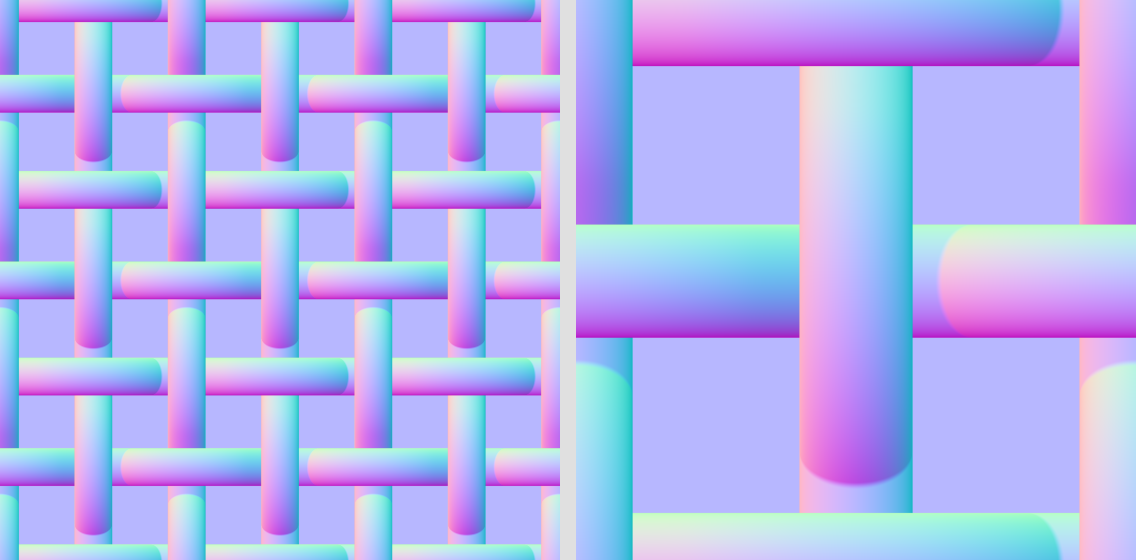
Left: the whole. Right: its middle third, enlarged.
Reproduce this texture map procedurally as a Shadertoy shader.

```glsl
// Normal map of an open basket weave: round strands arching over and under each other.
#define REPEATS 3.0      // weave periods across and down
#define RADIUS 0.101     // strand half width, in periods
#define ARC 0.344        // bend radius of an arching strand
#define SINK 0.125       // depth of the bend centre below the strand axis
#define CAP_SOFT 0.012   // softness of the arch's rounded end
#define OPEN_EASE 0.2    // flattening of the arch at its open end
#define ARCH_SHIFT 0.031 // arch centre offset along the strand
#define ROW_SHIFT 0.017  // vertical offset of the alternate rows
#define GAMMA 2.1        // display encoding of the normals

// Signed distance to the nearest whole number
float wrapCentered(float x) {
    return fract(x + 0.5) - 0.5;
}

// Normal as (across, along, up): a straight tube with a bent tube rising out of it
vec3 strandNormal(float across, float along, float capSide) {
    float side = clamp(across / RADIUS, -1.0, 1.0);
    float height = sqrt(1.0 - side * side);
    float ring = ARC + RADIUS * height;
    float slope = clamp(along / ring, -0.95, 0.95);

    // The capped end meets the straight tube; the open end only eases off
    float rise = sqrt(max(ring * ring - along * along, 0.0)) - SINK - RADIUS * height;
    float capped = smoothstep(-CAP_SOFT, CAP_SOFT, rise);
    float eased = 1.0 - OPEN_EASE * smoothstep(0.27, 0.40, abs(along));
    slope *= along * capSide > 0.0 ? capped : eased;

    return vec3(side, height * slope, height * sqrt(1.0 - slope * slope));
}

// Red grows to the left, green upward, blue toward the viewer
vec3 encodeNormal(vec3 n) {
    return pow(clamp(0.5 + 0.5 * vec3(-n.x, n.yz), 0.0, 1.0), vec3(1.0 / GAMMA));
}

float coverage(float across, float pixel) {
    return smoothstep(-pixel, pixel, RADIUS - abs(across));
}

void mainImage(out vec4 fragColor, in vec2 fragCoord) {
    vec2 cell = fract(fragCoord / iResolution.xy * REPEATS);
    vec2 pixel = 0.75 * REPEATS / iResolution.xy;

    // 1 for the strands through the cell middle, 0 for those on its border
    vec2 middle = step(abs(cell - 0.5), vec2(0.25));
    vec2 capSide = 1.0 - 2.0 * middle;

    // Vertical strand
    float columnAcross = wrapCentered(cell.x - 0.5 * middle.x);
    float columnAlong = wrapCentered(cell.y - mix(-ARCH_SHIFT, 0.5 + 0.5 * ARCH_SHIFT, middle.x));
    vec3 columnColor = encodeNormal(strandNormal(columnAcross, columnAlong, capSide.x));
    float columnMask = coverage(columnAcross, pixel.x);

    // Horizontal strand
    float rowAcross = wrapCentered(cell.y - mix(-ROW_SHIFT, 0.498, middle.y));
    float rowAlong = wrapCentered(cell.x - mix(0.5 - 0.5 * ARCH_SHIFT, ARCH_SHIFT, middle.y));
    vec3 rowColor = encodeNormal(strandNormal(rowAcross, rowAlong, capSide.y).yxz);
    float rowMask = coverage(rowAcross, pixel.y);

    // Alternate which strand lies on top at each crossing
    bool columnOnTop = middle.x == middle.y;
    vec3 color = encodeNormal(vec3(0.0, 0.0, 1.0));
    color = mix(color, columnOnTop ? rowColor : columnColor, columnOnTop ? rowMask : columnMask);
    color = mix(color, columnOnTop ? columnColor : rowColor, columnOnTop ? columnMask : rowMask);

    fragColor = vec4(color, 1.0);
}
```
